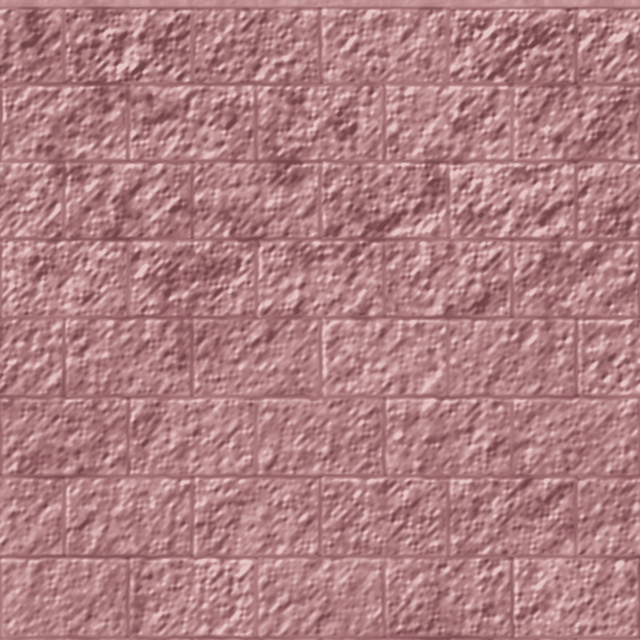
Write a three.js fragment shader that draws this texture.

```glsl
// Rose split-face block wall: five blocks across, eight courses in running bond.
// Layered value noise gives each block a rough height field, lit from the upper
// left by a height difference; joints are a dark groove beside a lit edge.
varying vec2 vUv;

float hash(vec2 p) {
  vec3 q = fract(p.xyx * 0.1031);
  q += dot(q, q.yzx + 33.33);
  return fract((q.x + q.y) * q.z);
}

float noise(vec2 p) {
  vec2 cell = floor(p);
  vec2 f = fract(p);
  f = f * f * (3.0 - 2.0 * f);
  return mix(mix(hash(cell), hash(cell + vec2(1.0, 0.0)), f.x),
             mix(hash(cell + vec2(0.0, 1.0)), hash(cell + vec2(1.0, 1.0)), f.x), f.y);
}

// Stone height, slightly stretched along the rising diagonal
float stoneHeight(vec2 p, vec2 seed) {
  vec2 q = vec2(0.62 * p.x + 0.62 * p.y, 0.8 * p.y - 0.8 * p.x);
  return 0.65 * noise(q * 36.0 + seed)
       + 0.50 * noise(q * 82.0 + seed + 19.0)
       + 0.30 * noise(q * 155.0 + seed + 47.0);
}

// Soft line of half width w around d = 0
float softLine(float d, float w) {
  return exp(-d * d / (w * w));
}

void main() {
  vec2 uv = vUv;

  // Courses grow slightly shorter towards the top
  float rise = uv.y - 0.13;
  float course = rise * 7.93 + 0.26 * rise * rise;
  float row = floor(course);
  float column = uv.x * 5.0 + 0.5 * mod(row + 1.0, 2.0);
  vec2 block = vec2(floor(column), row) + 20.0;
  float blockTone = hash(block);
  vec2 seed = floor(vec2(hash(block + 7.3), hash(block + 41.7)) * 90.0) + 60.0;

  // Signed distances to the nearest upright and level joints
  vec2 wobble = vec2(noise(uv * 55.0 + 11.0), noise(uv * 55.0 + 83.0)) - 0.5;
  float upright = (fract(column + 0.5) - 0.5) * 0.2;
  float level = (fract(course + 0.5) - 0.5) * 0.124;
  float edge = min(abs(upright), abs(level));

  // Rough relief, fading out inside the joints
  vec2 toLight = vec2(-0.0034, 0.0036);
  float relief = stoneHeight(uv, seed) - stoneHeight(uv + toLight, seed);
  float roughness = mix(0.62, 0.85, hash(block + 3.1)) * mix(0.85, 1.1, uv.y);
  float shade = relief * roughness * smoothstep(0.0, 0.007, edge);

  // Block tone and broad weathering
  shade += (blockTone - 0.5) * 0.035 * smoothstep(0.0, 0.005, edge);
  shade += (noise(uv * 9.0 + 5.0) - 0.5) * 0.05;

  // Shadowed hollows, strongest in the upper courses
  vec2 slant = vec2(uv.x + 0.5 * uv.y, uv.y - 0.4 * uv.x);
  float hollow = 0.7 * noise(slant * vec2(17.0, 25.0) + 31.0) + 0.3 * noise(uv * 60.0 + 9.0);
  float hollowDepth = mix(0.04, 0.12, smoothstep(0.3, 0.75, uv.y));
  shade -= hollowDepth * smoothstep(0.60, 0.76, hollow);

  // Upright joints: groove, then a lit edge on its right
  vec2 uprightId = vec2(floor(column + 0.5), row) + 50.0;
  float uprightD = upright + wobble.x * 0.004;
  float uprightWear = 0.6 + 0.4 * noise(uv * 30.0 + 71.0);
  shade -= softLine(uprightD, 0.0032) * uprightWear * mix(0.05, 0.15, hash(uprightId));
  shade += softLine(uprightD - 0.0065, 0.0030) * uprightWear * mix(0.02, 0.12, hash(uprightId + 13.0));

  // Level joints: groove, then a lit edge below it
  float joint = floor(course + 0.5) + 30.0;
  float levelD = level + wobble.y * 0.004;
  float grooveWear = noise(vec2(uv.x * 10.0, joint * 5.0));
  float edgeWear = noise(vec2(uv.x * 9.0 + 40.0, joint * 7.0));
  shade -= softLine(levelD, 0.0034) * mix(0.05, 0.17, grooveWear);
  shade += softLine(levelD + 0.0065, 0.0030) * mix(0.02, 0.13, edgeWear);

  // Pale, streaked strip along the top
  float strip = smoothstep(0.986, 0.992, uv.y);
  shade = mix(shade, 0.06 + 0.07 * (noise(vec2(uv.x * 70.0, 3.0)) - 0.5), strip * 0.8);

  // Dusty rose, turning deeper in shadow and paler in light
  shade = clamp(shade, -0.26, 0.2);
  vec3 rose = vec3(0.705, 0.512, 0.522);
  vec3 color = rose + shade * vec3(1.0, 1.13, 1.10) + shade * shade * vec3(0.0, 0.8, 0.8);
  gl_FragColor = vec4(color, 1.0);
}
```
